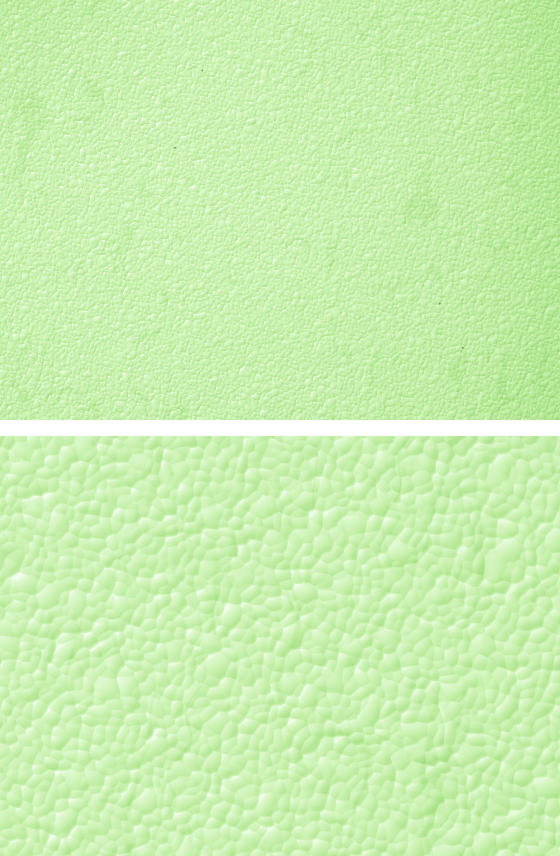
Top, the full canvas; bottom, a detail of the centre.
Give the GLSL for this texture, as a Shadertoy shader.

```glsl
// Pale green pebbled leather, lit softly from the upper left.

const vec3 SHADOW_GREEN = vec3(0.66, 0.88, 0.53);
const vec3 LIGHT_GREEN = vec3(0.90, 0.98, 0.85);
const vec2 LIGHT_DIR = vec2(-0.64, 0.77);   // towards the lamp
const vec2 GLOW_CENTER = vec2(0.27, 0.57);  // brightest part of the sheet
const float GRAIN_COUNT = 108.0;            // fine grains per canvas height
const float BIG_SCALE = 0.48;               // big pebble grid over fine grid
const float SLOPE_STEP = 0.24;              // sampling step, in grains
const float RELIEF = 0.27;
const float CREASE = 0.17;
const float GLOSS = 0.36;
const float HAIRLINE = 0.18;
const int SPECK_COUNT = 4;

float hash(vec2 p) {
    return fract(sin(dot(p, vec2(127.1, 311.7))) * 43758.5453);
}

vec2 hash2(vec2 p) {
    return vec2(hash(p), hash(p + 57.3));
}

float noise(vec2 p) {
    vec2 i = floor(p);
    vec2 f = fract(p);
    f = f * f * (3.0 - 2.0 * f);
    return mix(mix(hash(i), hash(i + vec2(1, 0)), f.x),
               mix(hash(i + vec2(0, 1)), hash(i + vec2(1, 1)), f.x), f.y);
}

// Upper envelope of oval domes, each turned and sized at random
float pebbles(vec2 p, float minSize, float maxSize, float seed) {
    vec2 cell = floor(p);
    float height = -4.0;
    for (int y = -1; y <= 1; y++) {
        for (int x = -1; x <= 1; x++) {
            vec2 id = cell + vec2(x, y);
            vec2 d = p - id - 0.1 - 0.8 * hash2(id + seed);
            float angle = 3.14159 * hash(id + seed + 83.1);
            float across = dot(d, vec2(cos(angle), sin(angle)));
            float size = hash(id + seed + 19.7);
            float dome = mix(minSize, maxSize, size * size);
            height = max(height, dome - dot(d, d) - 0.6 * across * across);
        }
    }
    return height;
}

// Big pebbles rising out of fine grain, with wrinkles over both
float surface(vec2 p) {
    vec2 warp = vec2(noise(p * 0.4), noise(p * 0.4 + 31.0)) - 0.5;
    vec2 q = mat2(0.95, 0.30, -0.30, 0.95) * p + 0.7 * warp;
    float fine = pebbles(q, 0.0, 0.35, 0.0);
    float big = pebbles(q * BIG_SCALE, -0.12, 0.26, 41.0);
    big *= 0.62 / (BIG_SCALE * BIG_SCALE);
    return max(fine, big) + 0.16 * noise(p * 1.3 + 7.0);
}

// Thin steep creases, broken up in patches
float hairlines(vec2 p) {
    vec2 q = vec2(p.x - 0.2 * p.y, p.y) * vec2(32.0, 8.0);
    q.x += 0.5 * noise(p * 40.0);
    float line = 1.0 - smoothstep(0.0, 0.07, abs(noise(q) - 0.5));
    return line * smoothstep(0.4, 0.65, noise(p * 14.0 + 5.0));
}

// Broad falloff of light across the sheet
float glow(vec2 uv) {
    vec2 d = uv - GLOW_CENTER;
    float corner = smoothstep(0.45, 0.0, length(uv - vec2(0.0, 1.0)));
    float edge = smoothstep(0.82, 1.0, uv.x);
    return 0.60 - 0.50 * d.x * d.x - 0.26 * d.y * d.y
         - 0.14 * corner - 0.10 * edge;
}

void mainImage(out vec4 fragColor, in vec2 fragCoord) {
    vec2 uv = fragCoord / iResolution.xy;
    vec2 p = fragCoord / iResolution.y;
    vec2 g = p * GRAIN_COUNT;

    // Slope and curvature along the light direction
    vec2 toLight = LIGHT_DIR * SLOPE_STEP;
    float here = surface(g);
    float ahead = surface(g + toLight);
    float behind = surface(g - toLight);
    float slope = (behind - ahead) / (2.0 * SLOPE_STEP);
    float crease = max(ahead + behind - 2.0 * here, 0.0) / SLOPE_STEP;

    // Shading: wide glow, mottling, relief, creases and wet highlights
    float shine = mix(1.0, 0.25, smoothstep(0.1, 0.8, uv.x));
    float tone = glow(uv) + 0.04 * (noise(p * 14.0) - 0.5);
    tone += RELIEF * clamp(slope, -1.3, 1.3);
    tone -= CREASE * min(crease, 1.3);
    tone -= HAIRLINE * hairlines(p);
    tone += GLOSS * shine * smoothstep(0.7, 1.5, slope);
    tone += 0.10 * smoothstep(-0.2, 0.6, here);
    tone = clamp(tone, -0.4, 1.2);

    vec3 color = mix(SHADOW_GREEN, LIGHT_GREEN, tone);
    color.gb += vec2(0.04, -0.05) * tone * (1.0 - tone);

    // A few tiny dark specks
    for (int i = 0; i < SPECK_COUNT; i++) {
        vec2 spot = hash2(vec2(float(i), 4.0));
        spot.x *= iResolution.x / iResolution.y;
        float speck = smoothstep(0.0035, 0.001, length(p - spot));
        color = mix(color, SHADOW_GREEN * 0.55, 0.7 * speck);
    }

    fragColor = vec4(clamp(color, 0.0, 1.0), 1.0);
}
```
